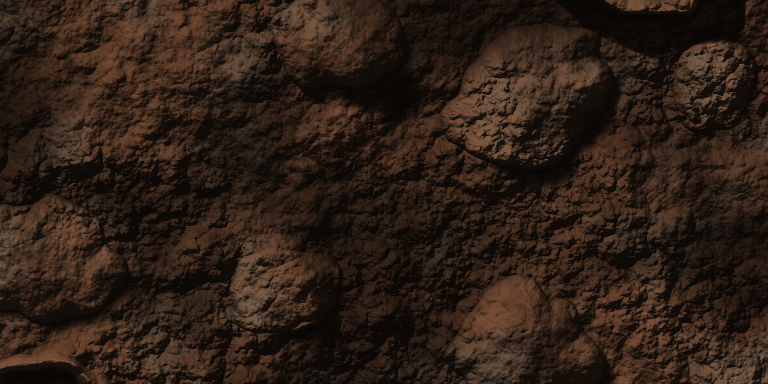
Give the GLSL for this texture, as a Shadertoy shader.

```glsl
// Excavated earth: half-buried stones and broken bowls lie among crumbled clods.
// A height field of scattered caps, cellular lumps and fractal noise is lit
// from the upper left, with marched shadows and darkened hollows.

const vec3 SHADE = vec3(0.031, 0.021, 0.014);
const vec3 SOIL_LIGHT = vec3(0.42, 0.27, 0.185);
const vec3 STONE_LIGHT = vec3(0.44, 0.355, 0.28);
const vec3 LIGHT_DIR = vec3(-0.45, 0.65, 0.53);
const float VESSEL_CELL = 0.5;      // spacing of stones and bowls
const float MIN_RADIUS = 0.13;
const float MAX_RADIUS = 0.29;
const float EMPTY_SHARE = 0.18;     // cells left as bare soil
const float BOWL_START = 0.74;      // seeds above this become bowls
const float CHIPPING = 0.22;        // raggedness of vessel outlines
const float CLOD_SCALE = 8.0;
const float CLOD_HEIGHT = 0.055;
const float CLOD_TILT = 0.8;
const float ROUGHNESS = 0.014;
const float NORMAL_STEP = 0.003;
const float SHADOW_STEP = 0.022;
const float EXPOSURE = 1.55;

vec2 hash2(vec2 p) {
    vec3 q = fract(vec3(p.xyx) * vec3(0.1031, 0.1030, 0.0973));
    q += dot(q, q.yzx + 33.33);
    return fract((q.xx + q.yz) * q.zy);
}

float noise(vec2 p) {
    vec2 i = floor(p), f = fract(p);
    f = f * f * (3.0 - 2.0 * f);
    float low = mix(hash2(i).x, hash2(i + vec2(1, 0)).x, f.x);
    float high = mix(hash2(i + vec2(0, 1)).x, hash2(i + vec2(1, 1)).x, f.x);
    return mix(low, high, f.y);
}

vec2 wobble(vec2 p) {
    return vec2(noise(p), noise(p + 31.0)) - 0.5;
}

float fbm(vec2 p) {
    float sum = 0.0, amp = 0.5;
    for (int i = 0; i < 4; i++) {
        sum += amp * noise(p);
        p = mat2(1.6, 1.2, -1.2, 1.6) * p + 7.3;
        amp *= 0.5;
    }
    return sum;
}

// Separate ragged lumps of many sizes, resting on flat ground
float clods(vec2 p) {
    p += 0.45 * wobble(p * 2.1);
    vec2 cell = floor(p);
    float top = 0.0;
    for (int y = -1; y <= 1; y++)
    for (int x = -1; x <= 1; x++) {
        vec2 id = cell + vec2(x, y);
        vec2 seed = hash2(id);
        vec2 v = p - id - 0.1 - 0.8 * seed;
        float radius = mix(0.2, 0.72, fract(seed.x * 17.3 + seed.y * 5.1));
        float lump = radius - dot(v, v) / radius;
        top = max(top, lump + CLOD_TILT * dot(v, seed.yx - 0.5));
    }
    return top;
}

// Scattered stones and bowls: x height, y coverage, z tint
vec3 vessels(vec2 p) {
    vec2 cell = floor(p / VESSEL_CELL);
    float chip = CHIPPING * (noise(p * 13.0) - 0.5);
    vec3 top = vec3(0.0);
    for (int y = -1; y <= 1; y++)
    for (int x = -1; x <= 1; x++) {
        vec2 id = cell + vec2(x, y);
        vec2 place = hash2(id + 41.0), kind = hash2(id + 87.0);
        if (kind.y < EMPTY_SHARE) continue;
        vec2 v = p - VESSEL_CELL * (id + 0.2 + 0.6 * place);
        float turn = 6.2832 * place.x;
        v = mat2(cos(turn), sin(turn), -sin(turn), cos(turn)) * v;
        float radius = mix(MIN_RADIUS, MAX_RADIUS, kind.x);
        float d = length(v * vec2(1.0, 1.0 + 0.45 * place.y)) / radius + chip;
        float cap = 0.6 * sqrt(max(1.0 - d * d, 0.0));
        if (kind.y > BOWL_START)
            cap = 0.5 * (1.0 - smoothstep(0.86, 1.0, d)) * smoothstep(0.5, 0.84, d);
        cap *= radius;
        float cover = 1.0 - smoothstep(0.7, 1.0, d);
        if (cap > top.x) top = vec3(cap, cover, fract(kind.y * 7.3));
    }
    return top;
}

vec2 warp(vec2 p) {
    return p + 0.06 * wobble(p * 5.0) + 0.016 * wobble(p * 21.0);
}

float coarseHeight(vec2 q) {
    return 0.2 * fbm(q * 2.6 + 3.0) + vessels(q).x;
}

// Coarse forms with four sizes of clods and a gritty skin
float relief(vec2 p) {
    vec2 q = warp(p);
    vec3 vessel = vessels(q);
    float crumble = mix(0.45, 1.2, smoothstep(0.3, 0.65, noise(q * 4.0 + 19.0)));
    crumble *= mix(1.0, 0.45 + 0.6 * vessel.z, vessel.y);
    float h = 0.0, scale = CLOD_SCALE, amp = CLOD_HEIGHT;
    for (int i = 0; i < 4; i++) {
        h += amp * clods(p * scale + float(i) * 13.7);
        scale *= 2.1;
        amp *= 0.47;
    }
    return coarseHeight(q) + crumble * h + ROUGHNESS * fbm(p * 36.0);
}

void mainImage(out vec4 fragColor, in vec2 fragCoord) {
    vec2 p = fragCoord / iResolution.y;
    vec2 q = warp(p);
    vec3 light = normalize(LIGHT_DIR);

    // Surface light
    float h = relief(p);
    vec2 slope = vec2(relief(p + vec2(NORMAL_STEP, 0)) - h,
                      relief(p + vec2(0, NORMAL_STEP)) - h) / NORMAL_STEP;
    float diffuse = max(dot(normalize(vec3(-slope, 1.0)), light), 0.0);

    // Cast shadow
    float ground = coarseHeight(q), block = 0.0;
    vec2 toLight = normalize(light.xy);
    float rise = light.z / length(light.xy);
    for (int i = 1; i <= 8; i++) {
        float s = float(i) * SHADOW_STEP;
        block = max(block, coarseHeight(q + toLight * s) - ground - rise * s);
    }
    float lit = 1.0 - 0.9 * smoothstep(0.0, 0.04, block);

    // Hollows, stains and fine grain
    vec3 vessel = vessels(q);
    float open = mix(0.45, 1.0, smoothstep(0.05, 0.17, ground));
    float stain = mix(0.5, 1.2, smoothstep(0.28, 0.68, fbm(q * 3.1 + 70.0)));
    float grain = 0.72 + 0.26 * noise(p * 48.0) + 0.3 * noise(p * 125.0);
    float tone = EXPOSURE * (0.08 + pow(diffuse, 1.25)) * lit * open * stain * grain;
    tone = tone / (1.0 + 0.18 * tone * tone);

    // Red soil and paler dusty stone
    float dust = 0.45 * vessel.y * vessel.z + 0.8 * smoothstep(0.42, 0.72, fbm(q * 5.0 + 11.0));
    vec3 bright = mix(SOIL_LIGHT, STONE_LIGHT, clamp(dust, 0.0, 1.0));
    fragColor = vec4(mix(SHADE, bright, tone), 1.0);
}
```
